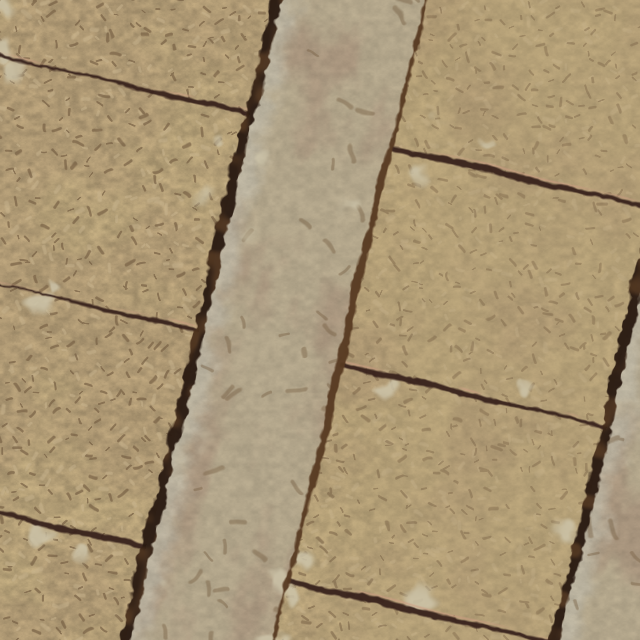
A WebGL 1 fragment shader for this texture:

```glsl
precision highp float;
// Tilted sandstone paving: columns of square tan slabs alternate with smooth
// grey strips. A rotated frame is folded into columns and rows; noise frays the
// dark joints, and cellular flecks give the grain and the pale chips.

uniform vec2 u_resolution;

// Layout, in canvas heights
const vec2 TILT = vec2(0.9735, 0.2287);   // cosine and sine of the lean
const float COLUMN_START = 0.192;
const float COLUMN_PERIOD = 0.653;
const float STRIP_WIDTH = 0.226;
const float ROW_START = 0.193;
const float ROW_PERIOD = 0.348;

// Half widths of the joints
const float WIDE_JOINT = 0.0078;
const float NARROW_JOINT = 0.0047;
const float CROSS_JOINT = 0.0036;
const float EDGE_SOFTNESS = 0.0022;

// Colours
const vec3 SLAB_WARM = vec3(0.680, 0.595, 0.450);
const vec3 SLAB_PALE = vec3(0.705, 0.625, 0.465);
const vec3 STRIP_GREY = vec3(0.695, 0.645, 0.540);
const vec3 STRIP_MAUVE = vec3(0.655, 0.580, 0.490);
const vec3 STRIP_RIM = vec3(0.735, 0.710, 0.640);
const vec3 FLECK_DARK = vec3(0.470, 0.380, 0.270);
const vec3 FLECK_LIGHT = vec3(0.790, 0.710, 0.560);
const vec3 CHIP = vec3(0.800, 0.765, 0.660);
const vec3 JOINT_DARK = vec3(0.160, 0.100, 0.065);
const vec3 JOINT_BROWN = vec3(0.340, 0.225, 0.130);
const vec3 CROSS_DARK = vec3(0.200, 0.115, 0.095);
const vec3 PINK_RIM = vec3(0.800, 0.610, 0.510);

float hash(vec2 p) {
  vec3 h = fract(p.xyx * 0.1031);
  h += dot(h, h.yzx + 33.33);
  return fract((h.x + h.y) * h.z);
}

float noise(vec2 p) {
  vec2 i = floor(p), f = fract(p);
  f = f * f * (3.0 - 2.0 * f);
  return mix(mix(hash(i), hash(i + vec2(1, 0)), f.x),
             mix(hash(i + vec2(0, 1)), hash(i + vec2(1, 1)), f.x), f.y);
}

float fbm(vec2 p) {
  float sum = 0.0, amp = 0.5;
  for (int i = 0; i < 4; i++) {
    sum += amp * noise(p);
    p = p * 2.07 + 17.3;
    amp *= 0.5;
  }
  return sum / 0.9375;
}

// Randomly turned capsules, at most one per unit cell; returns coverage
float flecks(vec2 p, float chance, float halfLength, float radius) {
  vec2 cell = floor(p);
  float cover = 0.0;
  for (int j = -1; j <= 1; j++) {
    for (int i = -1; i <= 1; i++) {
      vec2 c = cell + vec2(i, j);
      vec2 d = p - c - vec2(hash(c + 3.7), hash(c + 41.3));
      float angle = 2.6 * hash(c + 77.1) - 1.6;
      float size = 0.6 + 0.7 * hash(c + 19.9);
      d = vec2(d.x * cos(angle) + d.y * sin(angle), d.y * cos(angle) - d.x * sin(angle));
      d.x -= clamp(d.x, -halfLength * size, halfLength * size);
      float blob = 1.0 - smoothstep(0.4, 1.5, length(d) / (radius * size));
      cover = max(cover, blob * step(hash(c + 58.6), chance));
    }
  }
  return cover;
}

float line(float dist, float halfWidth, float soft) {
  return 1.0 - smoothstep(halfWidth - soft, halfWidth + soft, dist);
}

void main() {
  vec2 uv = gl_FragCoord.xy / u_resolution.y;
  float soft = max(EDGE_SOFTNESS, 0.75 / u_resolution.y);
  vec2 q = vec2(TILT.x * uv.x - TILT.y * uv.y, TILT.y * uv.x + TILT.x * uv.y);

  // Fold into columns and rows, with a slight meander
  float meander = 0.0022 * sin(q.y * 11.0) + 0.0012 * sin(q.y * 37.0 + q.x * 5.0);
  float across = q.x - COLUMN_START + meander;
  float column = floor(across / COLUMN_PERIOD);
  float x = across - column * COLUMN_PERIOD;
  float along = q.y - ROW_START + 0.0015 * sin(q.x * 31.0);
  float row = floor(along / ROW_PERIOD + 0.5);
  float y = along - row * ROW_PERIOD;
  float slab = smoothstep(-soft, soft, x - STRIP_WIDTH);
  float wideDist = min(x, COLUMN_PERIOD - x);
  float narrowDist = abs(x - STRIP_WIDTH);
  float fray = 0.008 * (noise(q * 75.0) - 0.5) + 0.004 * (noise(q * 170.0) - 0.5);

  // Sandstone slabs: coarser grain toward the left
  float grain = mix(1.0, 0.6, smoothstep(0.25, 0.75, uv.x));
  float mottle = fbm(q * 9.0);
  float grit = fbm(uv * vec2(85.0, 110.0) + 5.0) - 0.5;
  vec2 bent = uv + 0.006 * vec2(noise(uv * 60.0), noise(uv * 60.0 + 31.0));
  vec3 tan_ = mix(SLAB_WARM, SLAB_PALE, smoothstep(0.3, 0.7, mottle + 0.3 * uv.x - 0.15));
  tan_ *= 1.0 + 0.30 * grain * grit;
  tan_ = mix(tan_, FLECK_LIGHT, 0.50 * grain * flecks(bent * 46.0 + 9.4, 0.40, 0.20, 0.13));
  tan_ = mix(tan_, FLECK_DARK, 0.70 * grain * flecks(bent * 52.0, 0.48, 0.24, 0.10));

  // Smooth strips: mauve clouds, a pale worn left rim and a few scratches
  vec3 grey = mix(STRIP_GREY, STRIP_MAUVE, smoothstep(0.45, 0.75, fbm(q * vec2(13.0, 8.0) + 2.0)));
  float rim = 1.0 - smoothstep(0.010, 0.050, x + 0.05 * (fbm(q * 28.0) - 0.5));
  grey = mix(grey, STRIP_RIM, 0.8 * rim) * (1.0 + 0.16 * grit);
  grey = mix(grey, FLECK_DARK, 0.45 * flecks(bent * 30.0 + 4.0, 0.16, 0.30, 0.10));
  vec3 color = mix(grey, tan_, slab);

  // Pale chips, gathered by the joints
  float nearJoint = 1.0 - smoothstep(0.025, 0.065, min(min(wideDist, narrowDist), abs(y) + 1.0 - slab));
  vec2 chipPoint = uv * 11.0 + 0.22 * vec2(noise(uv * 55.0), noise(uv * 55.0 + 13.0));
  color = mix(color, CHIP, 0.85 * nearJoint * flecks(chipPoint, 0.32, 0.06, 0.15));

  // Cross joints between slabs, with a patchy pink upper lip
  float crossWidth = CROSS_JOINT * (0.65 + 0.6 * hash(vec2(row, column) + 12.0) + 0.3 * sin(q.x * 14.0));
  float lip = line(abs(y - crossWidth - 0.0025), 0.0015, soft) * smoothstep(0.35, 0.7, noise(q * 24.0));
  color = mix(color, PINK_RIM, 0.65 * slab * lip);
  color = mix(color, CROSS_DARK, 0.92 * slab * line(abs(y + 0.4 * fray), crossWidth, soft));

  // Long joints: brown narrow ones, darker and more ragged wide ones
  float narrowWidth = NARROW_JOINT + 0.0017 * cos(7.0 * (q.y - 0.6));
  color = mix(color, JOINT_BROWN, 0.95 * line(narrowDist + 0.6 * fray, narrowWidth, soft));
  float wideWidth = WIDE_JOINT * (0.8 + 0.4 * noise(q * 9.0));
  vec3 earth = mix(JOINT_DARK, JOINT_BROWN, 0.75 * smoothstep(0.45, 0.8, noise(q * 38.0)));
  color = mix(color, earth, 0.96 * line(wideDist + fray, wideWidth, soft));

  gl_FragColor = vec4(color, 1.0);
}
```
